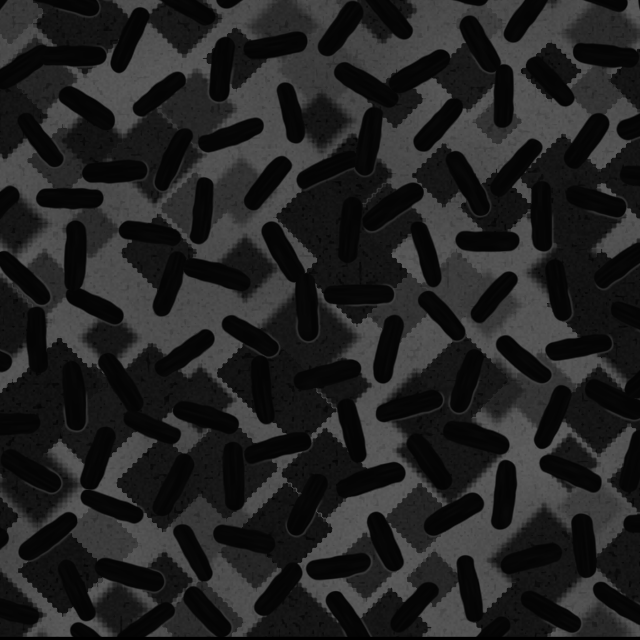
This pattern is drawn by a three.js fragment shader. Its source:

```glsl
// Dark rice-like grains scattered over grey ground with saw-edged dark diamonds.
varying vec2 vUv;

const float GRAIN_CELL = 0.099;      // spacing of the grains
const float GRAIN_HALF = 0.0395;     // half length of the straight part
const float GRAIN_RADIUS = 0.0162;
const float GRAIN_JITTER = 0.30;
const float GRAIN_TILT = 0.35;       // turn of the grain lattice
const float GRAIN_SOFT = 0.0018;
const float GRAIN_TONE = 0.016;
const float RIM_WIDTH = 0.005;
const float PATCH_CELL = 0.110;      // spacing of the diamonds
const float PATCH_MIN = 0.032;       // half side of the smallest diamond
const float PATCH_MAX = 0.062;
const float PATCH_SHARE = 0.95;
const float PATCH_DARK_SHARE = 0.72;
const float TOOTH = 0.0078;          // step of the saw edges
const float GROUND_TONE = 0.315;
const float BORDER = 0.005;

float hash(vec2 p) {
  vec3 q = fract(vec3(p.xyx) * 0.1031);
  q += dot(q, q.yzx + 33.33);
  return fract((q.x + q.y) * q.z);
}

vec2 hash2(vec2 p) {
  return vec2(hash(p + 17.3), hash(p + 71.9));
}

float noise(vec2 p) {
  vec2 i = floor(p);
  vec2 f = fract(p);
  f = f * f * (3.0 - 2.0 * f);
  return mix(mix(hash(i), hash(i + vec2(1.0, 0.0)), f.x),
             mix(hash(i + vec2(0.0, 1.0)), hash(i + 1.0), f.x), f.y);
}

mat2 turn(float a) {
  return mat2(cos(a), -sin(a), sin(a), cos(a));
}

// Softly snaps a position to square steps, which saws the diagonal edges
vec2 stair(vec2 p) {
  vec2 q = p / TOOTH;
  return (floor(q) + smoothstep(0.2, 0.8, fract(q))) * TOOTH;
}

// Ground tone darkened by overlapping diamonds
float patches(vec2 uv, float ground) {
  vec2 p = turn(0.7854) * stair(uv) + 3.0;
  vec2 home = floor(p / PATCH_CELL);
  float tone = ground;
  for (int j = -1; j <= 1; j++) {
    for (int i = -1; i <= 1; i++) {
      vec2 id = home + vec2(float(i), float(j));
      vec2 center = (id + 0.5 + 0.6 * (hash2(id) - 0.5)) * PATCH_CELL;
      vec2 d = abs(p - center);
      float pick = hash(id + 5.1);
      float dark = step(pick, PATCH_DARK_SHARE);
      float size = mix(PATCH_MIN, PATCH_MAX, hash(id + 9.7)) * mix(0.8, 1.0, dark);
      float soft = mix(0.0015, 0.012, pow(hash(id + 23.4), 4.0));
      float shade = mix(mix(0.13, 0.25, hash(id + 41.2)),
                        mix(0.066, 0.095, hash(id + 41.2)), dark);
      float cover = 1.0 - smoothstep(-soft, soft, max(d.x, d.y) - size);
      cover *= step(pick, PATCH_SHARE);
      tone = min(tone, mix(ground, shade, cover));
    }
  }
  return tone;
}

// Lays the grains, each with a thin lighter rim on its lower side
float grains(vec2 uv, float tone, float ground) {
  vec2 p = turn(GRAIN_TILT) * uv + 2.0;
  vec2 home = floor(p / GRAIN_CELL);
  float cover = 0.0;
  float rim = 0.0;
  float sheen = 0.0;
  for (int j = -1; j <= 1; j++) {
    for (int i = -1; i <= 1; i++) {
      vec2 id = home + vec2(float(i), float(j));
      vec2 center = (id + 0.5 + GRAIN_JITTER * (hash2(id) - 0.5)) * GRAIN_CELL;
      // neighbours lie roughly crosswise, so they seldom touch
      float angle = 1.5708 * mod(id.x + id.y, 2.0) + 4.5 * noise(id * 0.37)
                  + 1.0 * (hash(id + 3.3) - 0.5);
      vec2 q = turn(angle) * (p - center);
      float along = q.x / (GRAIN_HALF + GRAIN_RADIUS);
      q.y += 0.006 * (hash(id + 13.0) - 0.5) * (along * along - 0.4);
      float halfLen = GRAIN_HALF * mix(0.86, 1.08, hash(id + 8.0));
      float radius = GRAIN_RADIUS * mix(0.9, 1.08, hash(id + 29.0));
      radius *= 1.0 - 0.2 * along * along + 0.1 * along * (hash(id + 37.0) - 0.5);
      float d = length(vec2(max(abs(q.x) - halfLen, 0.0), q.y)) - radius;
      d += 0.0025 * (noise(uv * 70.0 + id) - 0.5);
      float body = 1.0 - smoothstep(-GRAIN_SOFT, GRAIN_SOFT, d);
      float below = smoothstep(0.0, 0.014, dot(p - center, turn(GRAIN_TILT) * vec2(0.5, -0.87)));
      cover = max(cover, body);
      rim = max(rim, below * step(0.45, hash(id + 53.0)) * (1.0 - smoothstep(0.0, RIM_WIDTH, d)));
      sheen = max(sheen, body * noise(vec2(q.x * 35.0, q.y * 260.0) + id * 7.0));
    }
  }
  tone = mix(tone, max(tone, ground * 0.85), rim * 0.65);
  return mix(tone, GRAIN_TONE + 0.016 * sheen * sheen, cover);
}

void main() {
  float ground = GROUND_TONE + 0.09 * (noise(vUv * 7.0 + 4.0) - 0.5);
  float tone = patches(vUv, ground);
  // fine grit and sparse dark specks
  float grit = noise(vUv * 300.0) - 0.5;
  float speck = smoothstep(0.72, 0.95, noise(vUv * 190.0 + 50.0));
  tone += grit * mix(0.028, 0.034, tone / GROUND_TONE);
  tone -= speck * 0.04;
  tone = grains(vUv, tone, ground);
  tone *= smoothstep(BORDER - 0.001, BORDER + 0.001, vUv.y);
  gl_FragColor = vec4(vec3(max(tone, 0.0)), 1.0);
}
```
